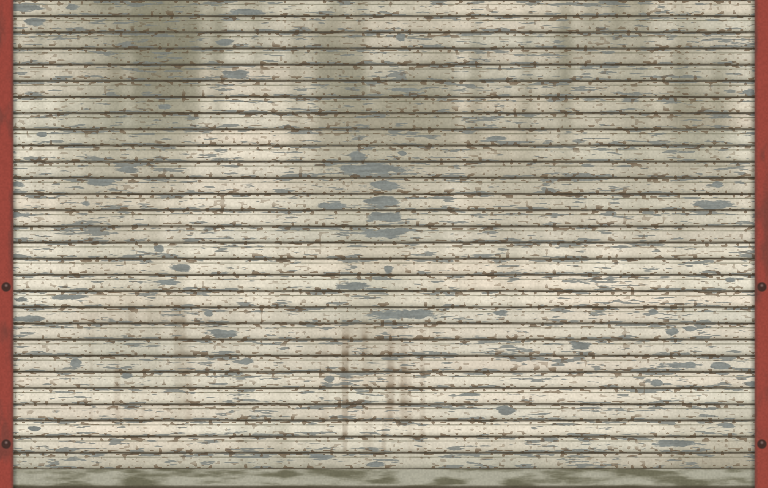
A Shadertoy shader for this texture:

```glsl
// Weathered roller shutter: ribbed painted slats between two red guide rails.
// A shading profile repeats with fract; noise and hashed cells add flakes, chips,
// grime and drips. Lengths are in units of the canvas height.
const float SLATS = 29.0;
const float BAR_TOP = 0.039;
const float RAIL_WIDTH = 0.027;
const float SEAM_HALF = 0.065;    // in slat heights
const float CHIP_CELLS = 10.0;    // per canvas height
const float CHIP_CHANCE = 0.13;
const float BOLT_RADIUS = 0.0095;
const vec3 PAINT = vec3(0.89, 0.87, 0.795);
const vec3 PAINT_DULL = vec3(0.67, 0.66, 0.59);
const vec3 SEAM = vec3(0.29, 0.26, 0.21);
const vec3 METAL = vec3(0.50, 0.52, 0.505);
const vec3 GRIME = vec3(0.43, 0.42, 0.34);
const vec3 RUST = vec3(0.37, 0.29, 0.21);
const vec3 RAIL = vec3(0.60, 0.28, 0.24);
const vec3 RAIL_DARK = vec3(0.42, 0.26, 0.23);
const vec3 BOLT = vec3(0.27, 0.19, 0.17);

float hash(vec2 p) {
    vec3 q = fract(p.xyx * vec3(0.1031, 0.1030, 0.0973));
    q += dot(q, q.yzx + 33.33);
    return fract((q.x + q.y) * q.z);
}
float noise(vec2 p) {
    vec2 i = floor(p), f = fract(p);
    f = f * f * (3.0 - 2.0 * f);
    return mix(mix(hash(i), hash(i + vec2(1, 0)), f.x),
               mix(hash(i + vec2(0, 1)), hash(i + vec2(1, 1)), f.x), f.y);
}
float fbm(vec2 p) {
    float sum = 0.0, amp = 0.53;
    for (int i = 0; i < 4; i++, amp *= 0.5) {
        sum += amp * noise(p);
        p = p * 2.03 + 17.3;
    }
    return sum;
}
// Soft disc or line: 1 inside the radius
float inside(float d, float radius, float aa) {
    return 1.0 - smoothstep(radius - aa, radius + aa, d);
}
// Soft box around a centre
float patchMask(vec2 d, vec2 halfSize) {
    vec2 m = 1.0 - smoothstep(halfSize - 0.03, halfSize + 0.03, abs(d));
    return m.x * m.y;
}
// Bare metal: hashed cells along each slat, plus a worn column at mid width
float chips(float x, float t, float id, float midX, float ragged) {
    float cover = 0.0, cell = floor(x * CHIP_CELLS);
    for (float k = -1.0; k <= 1.0; k++) {
        vec2 key = vec2(cell + k + 40.0, id + 7.0);
        vec2 centre = vec2((cell + k + hash(key + 91.0)) / CHIP_CELLS, 0.2 + 0.55 * hash(key + 53.0));
        float r = hash(key + 29.0);
        vec2 size = vec2(0.01 + 0.034 * r * r, 0.13 + 0.17 * hash(key + 11.0));
        float d = length((vec2(x, t) - centre) / size) + ragged;
        cover = max(cover, step(hash(key), CHIP_CHANCE) * inside(d, 0.92, 0.17));
    }
    float low = step(abs(id - 9.0), 0.5), top = step(abs(id - 18.0), 0.5);
    float worn = low + step(abs(id - 16.0), 2.5);
    vec2 d = vec2(x - midX - 0.04 * low + 0.03 * top, t - 0.44);
    d /= vec2(0.042 + 0.036 * (low + top), 0.31);
    return max(cover, worn * inside(length(d) + ragged, 0.92, 0.17));
}
vec3 shutter(vec2 p, float aspect, float px) {
    float pitch = (1.0 - BAR_TOP) / SLATS, aa = 0.65 * px / pitch;
    float y = (p.y - BAR_TOP) / pitch, id = floor(y), t = 1.0 - fract(y);
    float seamDist = min(t, 1.0 - t);

    // Rolled profile: narrow bead, groove, then a broad face
    float shade = 0.75 * smoothstep(0.62, 1.0, t) + 0.3 * (1.0 - smoothstep(0.0, 0.25, t));
    vec3 col = mix(PAINT, PAINT_DULL, shade) * (0.95 + 0.08 * hash(vec2(id, 5.0)));
    col *= mix(vec3(1.0), vec3(1.02, 0.985, 0.975), noise(vec2(p.x * 4.0, id * 3.1)));
    float groove = 0.25 + 0.5 * noise(vec2(p.x * 22.0, id * 7.0));
    col = mix(col, GRIME, groove * inside(abs(t - 0.27), 0.035, aa));

    // Grime, heavier near the top, and drips in two lower patches
    float streak = noise(vec2(p.x * 38.0, p.y * 2.5)), high = smoothstep(0.5, 1.0, p.y);
    float dirt = smoothstep(0.3, 0.75, 0.75 * fbm(p * vec2(4.0, 3.0) + 8.0) + 0.25 * streak);
    dirt = dirt * (0.22 + 0.5 * high) + 0.12 * high + 0.25 * inside(p.y, 0.075, 0.045);
    col = mix(col, GRIME, min(dirt, 0.72));
    vec2 uv = vec2(p.x / aspect, p.y);
    float drips = smoothstep(0.55, 0.85, noise(p * vec2(75.0, 5.0)));
    drips *= patchMask(uv - vec2(0.49, 0.2), vec2(0.06, 0.13))
           + 0.55 * patchMask(uv - vec2(0.2, 0.25), vec2(0.08, 0.12));
    col = mix(col, RUST, drips * (0.25 + 0.45 * smoothstep(0.55, 1.0, t)));

    // Flakes and pits gathered near the seams, then larger chips
    float flake = fbm(p * vec2(26.0, 190.0) + id * 3.7);
    float nearSeam = 1.0 - smoothstep(0.05, 0.42, seamDist);
    col = mix(col, METAL * 0.93, 0.75 * smoothstep(0.66, 0.75, flake + 0.13 * nearSeam));
    float pits = smoothstep(0.76, 0.88, noise(p * vec2(125.0, 260.0)) + 0.1 * nearSeam);
    col = mix(col, RUST, pits * (0.28 + 0.4 * nearSeam));
    float ragged = 1.1 * (fbm(p * vec2(65.0, 170.0)) - 0.5);
    col = mix(col, METAL * (0.84 + 0.3 * flake), 0.9 * chips(p.x, t, id, aspect * 0.5, ragged));
    float wear = 0.55 + 0.45 * noise(vec2(p.x * 18.0, id * 5.3));
    return mix(col, SEAM, wear * inside(seamDist, SEAM_HALF, aa));
}
void mainImage(out vec4 fragColor, in vec2 fragCoord) {
    float px = 1.0 / iResolution.y, aspect = iResolution.x * px;
    vec2 p = fragCoord * px;
    // Mottled bottom bar
    vec3 bar = mix(GRIME, PAINT_DULL, smoothstep(0.25, 0.65, fbm(p * vec2(14.0, 70.0))));
    bar = mix(bar, SEAM, 0.85 * inside(p.y, 0.0045, 0.003));
    vec3 col = mix(shutter(p, aspect, px), bar, inside(p.y, BAR_TOP, px));
    // Guide rails with a shaded inner edge, two bolts on each
    float side = min(p.x, aspect - p.x);
    col *= 1.0 - 0.3 * inside(side, RAIL_WIDTH + 0.006, 0.006);
    float rust = 0.6 * smoothstep(0.5, 0.8, fbm(p * vec2(35.0, 12.0)));
    rust += 0.7 * smoothstep(RAIL_WIDTH - 0.008, RAIL_WIDTH, side);
    col = mix(col, mix(RAIL, RAIL_DARK, min(rust, 1.0)), inside(side, RAIL_WIDTH, px));
    for (float i = 0.0; i < 2.0; i++) {
        vec2 d = vec2(side - 0.0125, p.y - 0.09 - 0.322 * i);
        col = mix(col, BOLT, inside(length(d), BOLT_RADIUS, px));
        col += 0.22 * inside(length(d - vec2(0.0, 0.003)), 0.0025, 0.0025);
    }
    fragColor = vec4(col * (0.96 + 0.08 * noise(p * 310.0)), 1.0);
}
```
